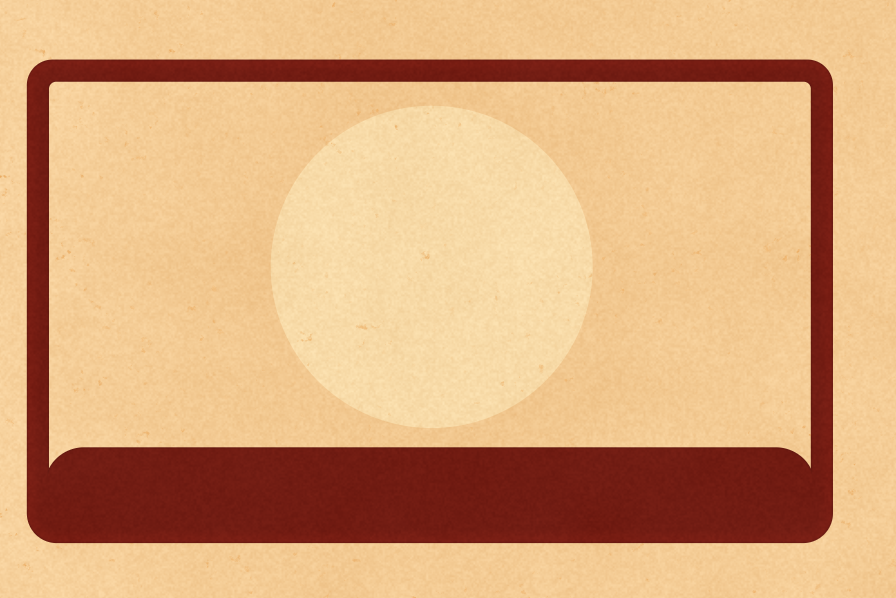
A Shadertoy shader for this background:

```glsl
// A pale disc on warm, speckled paper inside a dark red rounded frame with a
// deep lower panel. Rounded-box and circle distances shape the parts; layered
// value noise gives the paper its mottling, grain and small orange flecks.

#define PAPER_COLOR vec3(0.957, 0.800, 0.585)
#define DISC_COLOR  vec3(0.970, 0.855, 0.655)
#define FRAME_COLOR vec3(0.442, 0.107, 0.070)
#define RIM_COLOR   vec3(0.500, 0.122, 0.080)
#define FLECK_COLOR vec3(0.925, 0.690, 0.410)
#define FRAME_MID   vec2(0.7197, 0.4961)
#define FRAME_HALF  vec2(0.6748, 0.4043)
#define DISC_MID    vec2(0.7227, 0.5537)
#define DISC_RADIUS 0.2695
#define GRAIN       0.035
#define MOTTLE      0.035

float hash(vec2 p) {
    vec3 q = fract(p.xyx * 0.1031);
    q += dot(q, q.yzx + 33.33);
    return fract((q.x + q.y) * q.z);
}

float valueNoise(vec2 p) {
    vec2 cell = floor(p), f = fract(p);
    f = f * f * (3.0 - 2.0 * f);
    float low = mix(hash(cell), hash(cell + vec2(1, 0)), f.x);
    float high = mix(hash(cell + vec2(0, 1)), hash(cell + vec2(1, 1)), f.x);
    return mix(low, high, f.y);
}

float fbm(vec2 p) {
    float sum = 0.0, weight = 0.5;
    for (int i = 0; i < 4; i++) {
        sum += weight * valueNoise(p);
        p = mat2(1.6, 1.2, -1.2, 1.6) * p + 17.3;
        weight *= 0.5;
    }
    return sum;
}

float roundBox(vec2 p, vec2 halfSize, float radius) {
    vec2 q = abs(p) - halfSize + radius;
    return length(max(q, 0.0)) + min(max(q.x, q.y), 0.0) - radius;
}

float coverage(float distance, float pixel) {
    return clamp(0.5 - distance / pixel, 0.0, 1.0);
}

void mainImage(out vec4 fragColor, in vec2 fragCoord) {
    vec2 p = fragCoord / iResolution.xy * vec2(1.5, 1.0);
    float pixel = 1.0 / iResolution.y;

    // Paper and disc, with a soft shade around the disc
    float discDistance = length(p - DISC_MID) - DISC_RADIUS;
    float shade = exp(-max(discDistance, 0.0) * 5.0);
    vec3 paper = PAPER_COLOR - vec3(0.012, 0.022, 0.030) * shade;
    paper += vec3(0.010, 0.020, 0.028) * smoothstep(0.35, 0.0, p.x);
    vec3 color = mix(paper, DISC_COLOR, coverage(discDistance, pixel));

    // Mottling and clustered flecks
    float mottle = fbm(p * 9.0) - 0.47;
    color += MOTTLE * mottle * vec3(0.7, 1.2, 1.6);
    float cluster = smoothstep(0.42, 0.70, fbm(p * 14.0 + 41.0));
    float fleck = smoothstep(0.64, 0.86, fbm(p * 95.0 + 7.0));
    color = mix(color, FLECK_COLOR, fleck * (0.2 + 0.8 * cluster));

    // Frame: outer shape minus an opening, whose foot is a rounded panel
    float outerRadius = p.y < FRAME_MID.y ? 0.050 : 0.043;
    float outer = roundBox(p - FRAME_MID, FRAME_HALF, outerRadius);
    float opening = roundBox(p - vec2(FRAME_MID.x, 0.4633), vec2(0.6377, 0.400), 0.012);
    float panel = roundBox(p - vec2(FRAME_MID.x, 0.052), vec2(0.6455, 0.200), 0.0664);
    float frame = max(outer, min(-opening, panel));

    // Red ink, slightly brighter along the outer rim, dark at its very edge
    float rim = smoothstep(-0.026, -0.005, outer);
    vec3 ink = mix(FRAME_COLOR, RIM_COLOR, 0.5 * rim);
    ink *= 1.0 - 0.12 * smoothstep(-0.004, 0.0, frame);
    ink += 0.02 * mottle;
    float inkMask = coverage(frame, pixel);
    color = mix(color, ink, inkMask);

    // Fine grain over everything, weaker on the ink
    float grain = valueNoise(p * 330.0) + valueNoise(p * 190.0 + 9.0) - 1.0;
    color += GRAIN * grain * mix(vec3(0.6, 1.0, 1.3), vec3(0.8, 0.4, 0.3), inkMask);

    fragColor = vec4(clamp(color, 0.0, 1.0), 1.0);
}
```
